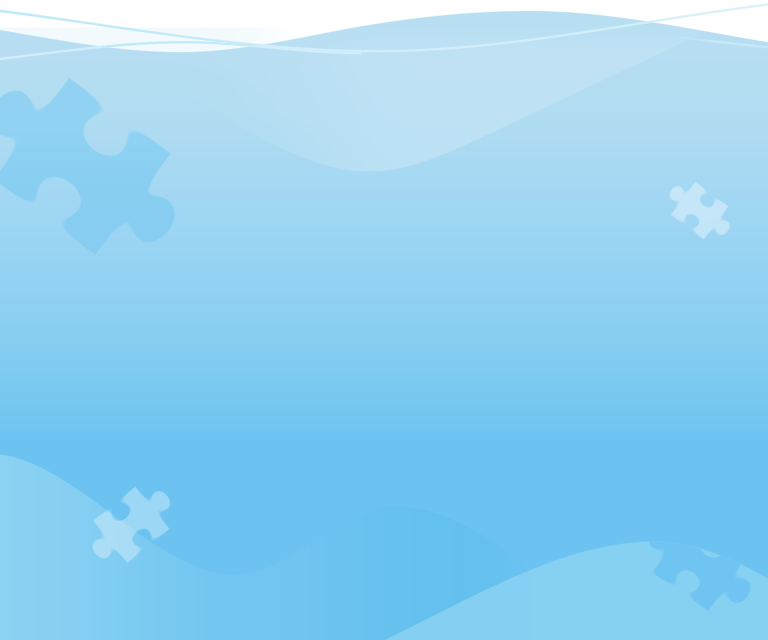
A Shadertoy shader for this background:

```glsl
// Soft blue backdrop with flowing waves, thin ribbons and scattered jigsaw pieces.

// Cubic curve through points a and b with the given end slopes.
float bend(float x, vec2 a, vec2 b, float slopeA, float slopeB) {
    float w = b.x - a.x, t = (x - a.x) / w, s = 1.0 - t;
    return mix(a.y, b.y, t * t * (3.0 - 2.0 * t)) + w * t * s * (slopeA * s - slopeB * t);
}

// Curve heights, measured downward from the top edge.
float crest(float x) {
    if (x < 0.234) return bend(x, vec2(0.0, 0.047), vec2(0.234, 0.0815), 0.2, 0.0);
    if (x < 0.417) return bend(x, vec2(0.234, 0.0815), vec2(0.417, 0.053), 0.0, -0.24);
    if (x < 0.69) return bend(x, vec2(0.417, 0.053), vec2(0.69, 0.0172), -0.24, 0.0);
    return bend(x, vec2(0.69, 0.0172), vec2(1.0, 0.066), 0.0, 0.2);
}

float sheenEdge(float x) {
    if (x < 0.48) return bend(x, vec2(0.28, 0.175), vec2(0.48, 0.268), 0.7, 0.0);
    if (x < 0.625) return bend(x, vec2(0.48, 0.268), vec2(0.625, 0.216), 0.0, -0.57);
    return 0.216 - 0.567 * (x - 0.625);
}

float leftHill(float x) {
    if (x < 0.306) return bend(x, vec2(0.0, 0.71), vec2(0.306, 0.898), 0.15, 0.0);
    if (x < 0.515) return bend(x, vec2(0.306, 0.898), vec2(0.515, 0.791), 0.0, 0.0);
    return bend(x, vec2(0.515, 0.791), vec2(0.82, 1.0), 0.0, 0.75);
}

float rightHill(float x) {
    if (x < 0.853) return bend(x, vec2(0.501, 1.0), vec2(0.853, 0.846), -0.58, 0.0);
    return bend(x, vec2(0.853, 0.846), vec2(1.0, 0.904), 0.0, 0.68);
}

float longRibbon(float x) {
    if (x < 0.49) return bend(x, vec2(0.0, 0.017), vec2(0.49, 0.08), 0.155, 0.0);
    return bend(x, vec2(0.49, 0.08), vec2(1.0, 0.007), 0.0, -0.15);
}

float shortRibbon(float x) {
    if (x < 0.24) return bend(x, vec2(0.0, 0.092), vec2(0.24, 0.066), -0.14, 0.0);
    return bend(x, vec2(0.24, 0.066), vec2(0.47, 0.083), 0.0, 0.0);
}

float smoothMin(float a, float b, float k) {
    float h = max(k - abs(a - b), 0.0) / k;
    return min(a, b) - h * h * k * 0.25;
}

float ellipse(vec2 p, vec2 radii) {
    return (length(p / radii) - 1.0) * min(radii.x, radii.y);
}

// Coverage of a jigsaw piece: two knobs along its x axis, two sockets along y.
float jigsaw(vec2 p, float size, float angle) {
    float c = cos(angle), s = sin(angle);
    vec2 q = abs(vec2(c * p.x + s * p.y, c * p.y - s * p.x)) / size;
    float body = smoothMin(q.x - 1.0, ellipse(q - vec2(1.42, 0.0), vec2(0.28, 0.38)), 0.42);
    float socket = smoothMin(1.0 - q.y, ellipse(q - vec2(0.0, 0.59), vec2(0.36, 0.27)), 0.42);
    float soft = 0.8 / (iResolution.y * size);
    return 1.0 - smoothstep(-soft, soft, max(body, -socket));
}

float below(float y, float edge) {
    float soft = 0.8 / iResolution.y;
    return smoothstep(-soft, soft, y - edge);
}

float stroke(float y, float center) {
    return 1.0 - smoothstep(0.0006, 0.0012 + 1.2 / iResolution.y, abs(y - center));
}

void mainImage(out vec4 fragColor, in vec2 fragCoord) {
    vec2 uv = fragCoord / iResolution.xy;
    uv.y = 1.0 - uv.y;
    float x = uv.x, y = uv.y;
    vec2 aspect = vec2(iResolution.x / iResolution.y, 1.0);

    // Vertical sky gradient
    vec3 sky = mix(vec3(0.715, 0.868, 0.945), vec3(0.69, 0.863, 0.945), smoothstep(0.06, 0.22, y));
    sky = mix(sky, vec3(0.625, 0.84, 0.955), clamp((y - 0.18) / 0.153, 0.0, 1.0));
    sky = mix(sky, vec3(0.54, 0.81, 0.945), clamp((y - 0.333) / 0.177, 0.0, 1.0));
    sky = mix(sky, vec3(0.425, 0.766, 0.945), clamp((y - 0.51) / 0.18, 0.0, 1.0));

    // Pale sheen under the crest
    float sheen = (1.0 - below(y, sheenEdge(x))) * smoothstep(0.22, 0.55, x);
    sky = mix(sky, vec3(0.765, 0.89, 0.96), sheen * 0.75 * smoothstep(0.01, 0.1, y));

    // Hills along the bottom
    vec3 hill = mix(vec3(0.54, 0.82, 0.95), vec3(0.445, 0.773, 0.943), smoothstep(0.0, 0.34, x));
    hill = mix(hill, vec3(0.39, 0.752, 0.927), smoothstep(0.32, 0.6, x));
    hill = mix(hill, vec3(0.425, 0.766, 0.945), smoothstep(0.6, 0.72, x));
    sky = mix(sky, hill, below(y, leftHill(x)) * step(x, 0.82));
    float front = below(y, rightHill(x)) * step(0.5, x);
    sky = mix(sky, vec3(0.535, 0.82, 0.95), front * 0.9);

    // Jigsaw pieces
    vec3 deepBlue = mix(vec3(0.57, 0.825, 0.95), vec3(0.525, 0.805, 0.945), smoothstep(0.15, 0.35, y));
    sky = mix(sky, deepBlue, jigsaw((uv - vec2(0.107, 0.26)) * aspect, 0.0988, 0.64));
    sky = mix(sky, vec3(1.0), 0.38 * jigsaw((uv - vec2(0.911, 0.329)) * aspect, 0.032, 0.64));
    sky = mix(sky, vec3(1.0), 0.33 * jigsaw((uv - vec2(0.171, 0.82)) * aspect, 0.0423, -0.68));
    sky = mix(sky, vec3(0.435, 0.77, 0.945), front * jigsaw((uv - vec2(0.911, 0.881)) * aspect, 0.053, 0.6));

    // White band above the crest and its ribbons
    float wave = below(y, crest(x));
    vec3 white = mix(vec3(1.0), vec3(0.95, 0.982, 0.992), below(y, 0.043) * (1.0 - smoothstep(0.3, 0.4, x)));
    vec3 color = mix(white, sky, wave);
    vec3 ribbon = mix(mix(vec3(0.7, 0.9, 0.97), vec3(0.85, 0.94, 0.97), x), vec3(0.83, 0.94, 0.985), wave);
    float lines = max(stroke(y, longRibbon(x)), stroke(y, shortRibbon(x)) * step(x, 0.47));
    lines = max(lines, 0.6 * stroke(y, 0.058 + 0.133 * (x - 0.88)) * smoothstep(0.87, 0.93, x));
    fragColor = vec4(mix(color, ribbon, lines * 0.9), 1.0);
}
```
